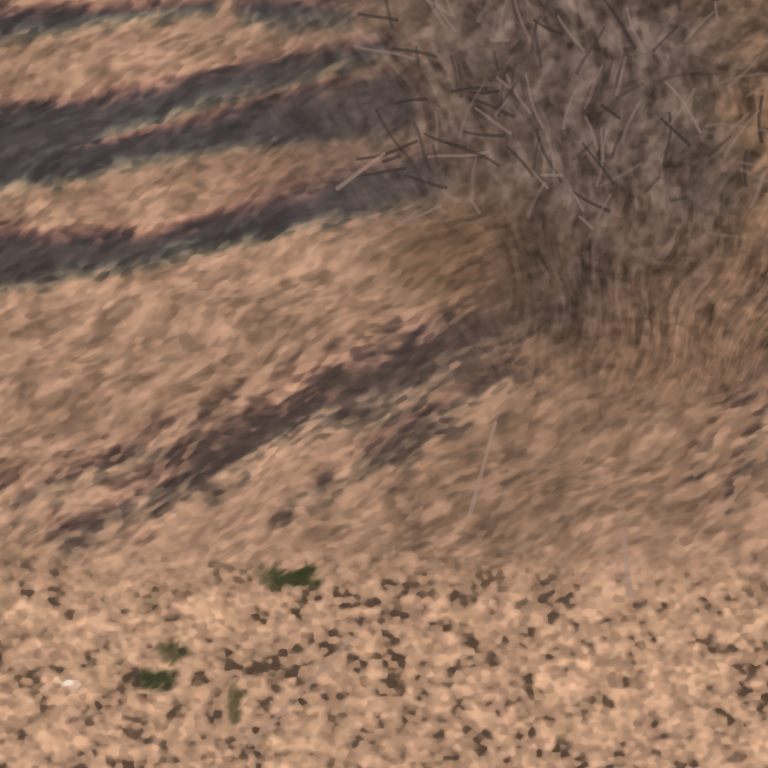
Write a WebGL 1 fragment shader that draws this texture.

```glsl
precision highp float;
// Dry sunlit soil crossed by long shadows, with a tangled shrub at upper right.
// Tapered capsules cast the shadows, soft cellular noise gives soil and pebbles,
// and a hashed loop scatters twigs that fan out from the shrub's base.
uniform vec2 u_resolution;

vec2 hash2(vec2 p) {
  vec3 a = fract(vec3(p.xyx) * vec3(0.1031, 0.1030, 0.0973));
  a += dot(a, a.yzx + 33.33);
  return fract((a.xx + a.yz) * a.zy);
}

// Cellular noise with blended cell tones, centred on zero
float grain(vec2 p) {
  vec2 cell = floor(p), f = fract(p);
  float sum = 0.0, total = 0.0;
  for (int j = -1; j <= 1; j++) {
    for (int i = -1; i <= 1; i++) {
      vec2 o = vec2(float(i), float(j));
      vec2 h = hash2(cell + o + 71.0);
      vec2 d = o + h - f;
      float w = exp(-5.0 * dot(d, d));
      sum += w * fract(h.x * 7.3 + h.y * 13.7);
      total += w;
    }
  }
  return sum / total - 0.5;
}

// Signed distance to a capsule whose radius runs from ra to rb
float taper(vec2 p, vec2 a, vec2 b, float ra, float rb) {
  vec2 ab = b - a;
  float t = clamp(dot(p - a, ab) / dot(ab, ab), 0.0, 1.0);
  return length(p - a - ab * t) - mix(ra, rb, t);
}

float line(vec2 p, vec2 a, vec2 b, float w) {
  return 1.0 - smoothstep(0.0, 0.003, taper(p, a, b, w, w * 0.4));
}

float blob(vec2 p, vec2 c, vec2 r) {
  return 1.0 - smoothstep(0.4, 1.4, length((p - c) / r));
}

float shadow(vec2 p, float rough) {
  // Long upper bands
  float d = taper(p, vec2(-0.03, 0.968), vec2(0.27, 0.995), 0.018, 0.008);
  d = min(d, taper(p, vec2(0.33, 0.99), vec2(0.44, 0.985), 0.018, 0.016));
  d = min(d, taper(p, vec2(-0.03, 0.805), vec2(0.13, 0.847), 0.056, 0.032));
  d = min(d, taper(p, vec2(0.13, 0.847), vec2(0.27, 0.887), 0.032, 0.021));
  d = min(d, taper(p, vec2(0.27, 0.887), vec2(0.50, 0.940), 0.021, 0.016));
  d = min(d, taper(p, vec2(-0.03, 0.770), vec2(0.26, 0.825), 0.022, 0.023));
  d = min(d, taper(p, vec2(0.26, 0.825), vec2(0.50, 0.870), 0.023, 0.042));
  d = min(d, taper(p, vec2(-0.03, 0.660), vec2(0.20, 0.680), 0.039, 0.021));
  d = min(d, taper(p, vec2(0.20, 0.680), vec2(0.55, 0.770), 0.021, 0.032));
  float upper = 1.0 - smoothstep(-0.016, 0.014, d + rough * 0.012);
  // Broken diagonal band below the shrub
  d = taper(p, vec2(0.09, 0.305), vec2(0.33, 0.435), 0.010, 0.034);
  d = min(d, taper(p, vec2(0.33, 0.435), vec2(0.53, 0.520), 0.034, 0.054));
  d = min(d, taper(p, vec2(0.53, 0.520), vec2(0.73, 0.640), 0.054, 0.050));
  d = min(d, taper(p, vec2(0.38, 0.350), vec2(0.66, 0.520), 0.004, 0.025));
  d = min(d, taper(p, vec2(-0.02, 0.340), vec2(0.20, 0.420), 0.001, 0.010));
  float lower = 1.0 - smoothstep(-0.036, 0.030, d + rough * 0.040);
  // Thin shadows at the right edge
  d = taper(p, vec2(0.90, 0.39), vec2(1.02, 0.57), 0.001, 0.014);
  d = min(d, taper(p, vec2(0.94, 0.34), vec2(1.01, 0.50), 0.002, 0.007));
  d = min(d, taper(p, vec2(0.88, 0.61), vec2(1.03, 0.64), 0.010, 0.030));
  float right = 1.0 - smoothstep(-0.014, 0.014, d + rough * 0.025);
  return max(upper, max(lower * 0.92, right * 0.8));
}

void main() {
  vec2 p = gl_FragCoord.xy / u_resolution;
  // Soil grain: slanted streaks above, round pebbles in the foreground
  vec2 s = vec2(dot(p, vec2(0.88, 0.47)), dot(p, vec2(-0.47, 0.88)));
  s.y += 0.004 * sin(s.x * 31.0 + 3.0 * sin(s.y * 17.0));
  float streak = grain(s * vec2(30.0, 80.0)) + 0.8 * grain(s * vec2(75.0, 165.0));
  float pebble = grain(p * vec2(55.0, 75.0)) + 0.9 * grain(p * vec2(115.0, 135.0) + 9.0);
  float patches = grain(p * vec2(9.0, 14.0) + 4.0);
  float front = 1.0 - smoothstep(0.21, 0.31, p.y);
  vec3 col = mix(vec3(0.63, 0.495, 0.405), vec3(0.69, 0.545, 0.44), front);
  col = mix(col, vec3(0.55, 0.43, 0.35), 0.8 * blob(p, vec2(0.80, 0.46), vec2(0.38, 0.20)));
  col = mix(col, vec3(0.51, 0.39, 0.32), 0.7 * blob(p, vec2(0.42, 0.80), vec2(0.19, 0.10)));
  col *= 1.0 + 0.42 * mix(streak, pebble, front * 0.8 + 0.15) + 0.16 * patches;
  col *= 1.0 - 0.30 * front * smoothstep(0.25, 0.65, -pebble - 0.5 * patches);

  // Shadows, with red shifted for faint coloured fringes
  float rough = streak + patches * 0.7;
  float sh = shadow(p, rough);
  vec3 shade = vec3(shadow(p + vec2(0.0, 0.0025), rough), sh, sh);
  vec3 dark = mix(vec3(0.31, 0.255, 0.24), vec3(0.285, 0.26, 0.26), smoothstep(0.5, 0.75, p.y));
  col = mix(col, dark * (1.0 + 0.30 * streak), shade * 0.95);

  // Shrub mass, brown litter and dark stem base
  vec2 fan = vec2((p.x - 0.75) / (p.y - 0.15) * 45.0, p.y * 26.0);
  fan.x += 0.7 * sin(p.y * 37.0 + p.x * 19.0);
  float fibre = grain(fan) + 0.7 * grain(fan * vec2(2.1, 2.6)) + 0.6 * pebble;
  vec2 w = p + 0.03 * vec2(patches, 0.6 * fibre);
  vec3 litter = vec3(0.43, 0.33, 0.265) * (1.0 + 0.5 * fibre);
  col = mix(col, litter, 0.75 * blob(w, vec2(0.88, 0.60), vec2(0.26, 0.13)));
  vec3 leaf = mix(vec3(0.37, 0.31, 0.28), vec3(0.45, 0.35, 0.275), smoothstep(0.80, 1.0, p.x + 0.2 * patches));
  col = mix(col, leaf * (1.0 + 0.5 * fibre), 0.95 * blob(w, vec2(0.84, 0.90), vec2(0.43, 0.27)));
  col = mix(col, vec3(0.42, 0.32, 0.245) * (1.0 + 0.4 * streak), 0.7 * blob(p, vec2(0.62, 0.67), vec2(0.12, 0.08)));
  col = mix(col, vec3(0.31, 0.25, 0.22) * (1.0 + 0.5 * fibre), 0.6 * blob(w, vec2(0.73, 0.66), vec2(0.08, 0.11)));

  // Scattered twigs, pale over dark
  for (int i = 0; i < 110; i++) {
    float n = float(i);
    vec2 h = hash2(vec2(n, 3.0)), k = hash2(vec2(n, 17.0));
    vec2 a = vec2(0.51 + 0.50 * h.x, 0.70 + 0.30 * h.y);
    float ang = atan(a.y - 0.58, a.x - 0.78) + (k.x - 0.5) * 2.4;
    vec2 b = a + vec2(cos(ang), sin(ang)) * (0.02 + 0.06 * k.y);
    vec2 bent = p + 0.004 * vec2(sin(p.y * 55.0 + n), sin(p.x * 48.0 + n));
    vec3 tint = mix(vec3(0.22, 0.19, 0.18), vec3(0.56, 0.47, 0.44), step(0.5, fract(n * 0.618)));
    col = mix(col, tint, line(bent, a, b, 0.0008) * (0.3 + 0.35 * k.x));
  }

  // Loose stalks, dark green tufts and pale stones
  float stalk = line(p, vec2(0.612, 0.33), vec2(0.645, 0.45), 0.0015);
  stalk = max(stalk, line(p, vec2(0.325, 0.03), vec2(0.465, 0.175), 0.0015));
  stalk = max(stalk, line(p, vec2(0.82, 0.225), vec2(0.812, 0.305), 0.003));
  stalk = max(stalk, line(p, vec2(0.44, 0.755), vec2(0.50, 0.80), 0.0015));
  col = mix(col, vec3(0.64, 0.53, 0.48), stalk * 0.6);
  w = p + 0.014 * vec2(pebble, streak);
  float tuft = blob(w, vec2(0.38, 0.25), vec2(0.042, 0.015));
  tuft = max(tuft, blob(w, vec2(0.20, 0.115), vec2(0.032, 0.015)));
  tuft = max(tuft, 0.7 * blob(w, vec2(0.225, 0.155), vec2(0.025, 0.015)));
  tuft = max(tuft, 0.7 * blob(w, vec2(0.31, 0.08), vec2(0.012, 0.028)));
  col = mix(col, vec3(0.17, 0.19, 0.11), tuft * 0.85);
  col = mix(col, vec3(0.95, 0.87, 0.80), blob(w, vec2(0.092, 0.11), vec2(0.012, 0.010)));
  gl_FragColor = vec4(clamp(col, 0.0, 1.0), 1.0);
}
```
